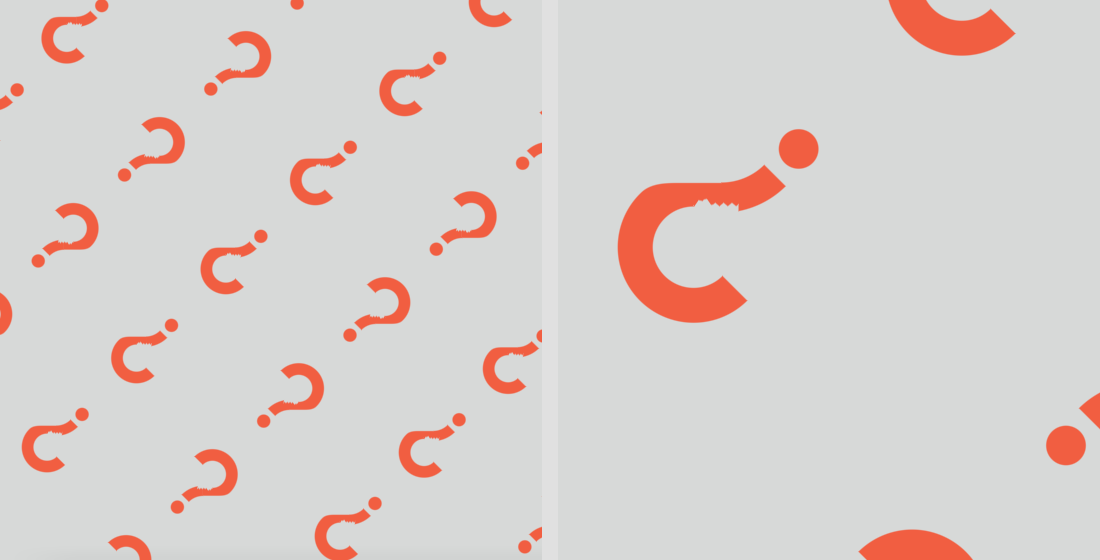
Left: the whole. Right: its middle third, enlarged.
Write a WebGL 2 fragment shader that draws this pattern.

```glsl
#version 300 es
precision highp float;
// Diagonal rows of worn coral question marks on pale grey, alternate rows turned half round.

uniform vec2 u_resolution;
out vec4 fragColor;

const vec3 GREY = vec3(0.843, 0.851, 0.847);
const vec3 CORAL = vec3(0.945, 0.369, 0.255);

// Layout, in canvas heights.
const float X_SCALE = 0.996;
const float MARK_SIZE = 0.0346;   // mean radius of the hook
const float MARK_MIDDLE = -0.084; // middle of a mark along its row, from its dot
const int ROWS = 6;
// Each row: distance from the top left corner, phase along the row, spacing.
const vec3 ROW[ROWS] = vec3[ROWS](
  vec3(0.191, 0.171, 0.301), vec3(0.534, 0.523, 0.307),
  vec3(0.886, 0.678, 0.318), vec3(1.221, 0.638, 0.307),
  vec3(1.566, 0.366, 0.299), vec3(1.910, -0.043, 0.307));

// Mark, in hook radii with the dot at the origin.
const float DOT_RADIUS = 0.34;
const vec2 HOOK_CENTER = vec2(-1.80, -1.69);
const float HOOK_HALF_WIDTH = 0.30;
const vec2 BEND_CENTER = vec2(-1.325, 0.4625);
const float BEND_RADIUS = 1.30;
const float BEND_HALF_WIDTH = 0.26;
const float NECK_TOP = -0.585;
const float NECK_BOTTOM = -0.985;
const float WEAR_END = -1.03;
const float SHADE = 0.025;

float smoothMax(float a, float b, float k) {
  float h = max(k - abs(a - b), 0.0) / k;
  return max(a, b) + h * h * k * 0.25;
}

// Ragged lower edge of the neck: one tall notch and a row of small teeth.
float wornEdge(float x) {
  float notch = max(0.0, 1.0 - abs(x + 1.625) / 0.16);
  float teeth = abs(fract(x * 7.0) - 0.5) * 2.0;
  return NECK_BOTTOM + 0.10 * notch + 0.06 * teeth;
}

float questionMark(vec2 p) {
  float dotShape = length(p) - DOT_RADIUS;

  // Hook: a ring with a flattened top and an open wedge.
  vec2 h = p - HOOK_CENTER;
  float outer = smoothMax(length(h) - 1.0 - HOOK_HALF_WIDTH, p.y - NECK_TOP, 0.16);
  float hook = max(outer, 1.0 - HOOK_HALF_WIDTH - length(h));
  hook = max(hook, min(h.x, (h.x + h.y) * 0.7071));

  // Stem: an eighth of a ring that bends toward the dot.
  vec2 b = p - BEND_CENTER;
  float stem = abs(length(b) - BEND_RADIUS) - BEND_HALF_WIDTH;
  stem = max(stem, max(-b.x, (b.x + b.y) * 0.7071));

  // Neck: a flat band, worn away from below.
  float worn = (wornEdge(p.x) - p.y) * 0.7;
  stem = max(stem, min(worn, WEAR_END - p.x));
  float neck = max(max(p.y - NECK_TOP, worn),
                   max(HOOK_CENTER.x - 0.12 - p.x, p.x - BEND_CENTER.x - 0.06));

  return min(min(dotShape, hook), min(stem, neck));
}

void main() {
  vec2 pos = gl_FragCoord.xy / u_resolution.y;
  vec2 down = vec2(pos.x * X_SCALE, 1.0 - pos.y);
  vec2 diagonal = vec2(down.x + down.y, down.x - down.y); // across rows, along rows

  float shape = 1e3;
  for (int i = 0; i < ROWS; i++) {
    vec3 row = ROW[i];
    float turn = i % 2 == 0 ? 1.0 : -1.0;
    vec2 d = turn * (diagonal - row.xy);
    // Repeat along the row, each cell centred on its mark.
    d.y = mod(d.y - MARK_MIDDLE + 0.5 * row.z, row.z) - 0.5 * row.z + MARK_MIDDLE;
    vec2 local = vec2(d.x + d.y, d.y - d.x) * 0.5 / MARK_SIZE;
    shape = min(shape, questionMark(local));
  }

  // Faint shade along the bottom edge.
  float shade = SHADE * smoothstep(0.03, 0.0, pos.y) * smoothstep(0.0, 0.15, pos.x);
  float edge = 0.9 / (u_resolution.y * MARK_SIZE);
  vec3 color = mix(GREY - shade, CORAL, smoothstep(edge, -edge, shape));
  fragColor = vec4(color, 1.0);
}
```
